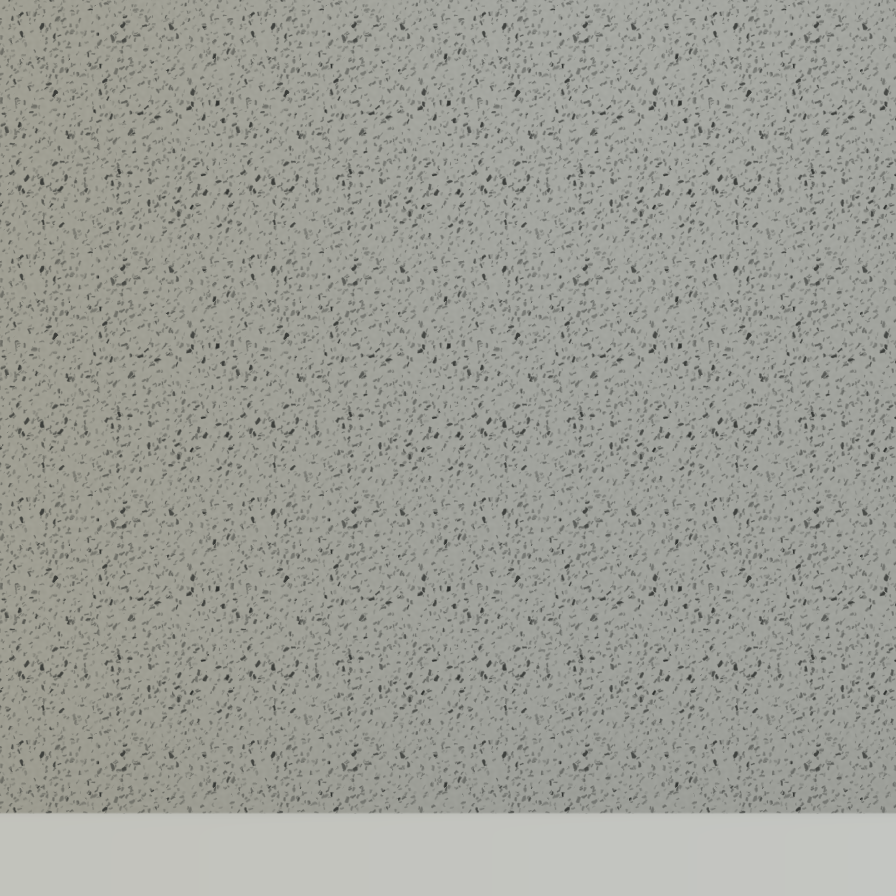
Reproduce this texture procedurally as a WebGL 2 fragment shader.

```glsl
#version 300 es
precision highp float;

uniform vec2 u_resolution;
out vec4 fragColor;

const vec2 TILE = vec2(0.258, 0.271);   // period of the speckle print
const float LEDGE_TOP = 0.0925;
const float GRAIN_ANGLE = 0.95;

vec3 hash3(vec2 cell, float seed) {
    vec3 p = fract(vec3(cell.xyx + seed * 17.31) * vec3(0.1031, 0.1030, 0.0973));
    p += dot(p, p.yxz + 33.33);
    return fract((p.xxy + p.yzz) * p.zyx);
}

float cornerSlope(vec2 corner, vec2 offset, vec2 period, float seed) {
    float angle = 6.2832 * hash3(mod(corner, period), seed).x;
    return dot(vec2(cos(angle), sin(angle)), offset);
}

// Gradient noise that repeats after a whole number of cells
float gradientNoise(vec2 p, vec2 period, float seed) {
    vec2 i = floor(p);
    vec2 f = p - i;
    vec2 w = f * f * f * (f * (f * 6.0 - 15.0) + 10.0);
    vec2 e = vec2(1.0, 0.0);
    float low = mix(cornerSlope(i, f, period, seed),
                    cornerSlope(i + e.xy, f - e.xy, period, seed), w.x);
    float high = mix(cornerSlope(i + e.yx, f - e.yx, period, seed),
                     cornerSlope(i + e.xx, f - e.xx, period, seed), w.x);
    return mix(low, high, w.y);
}

float tiledNoise(vec2 uv, float cells, float seed) {
    return gradientNoise(uv / TILE * cells, vec2(cells), seed);
}

float capsule(vec2 p, float halfLength, float radius) {
    p.x -= clamp(p.x, -halfLength, halfLength);
    return length(p) - radius;
}

vec2 rotate(vec2 p, float angle) {
    float c = cos(angle), s = sin(angle);
    return vec2(c * p.x + s * p.y, c * p.y - s * p.x);
}

// Darkness of one size class of scattered, slanted grains
float grains(vec2 uv, float cells, float density, vec2 size, vec2 strength,
             float softness, float seed) {
    vec2 grid = uv / TILE * cells;
    float darkness = 0.0;
    for (int y = -1; y <= 1; y++) {
        for (int x = -1; x <= 1; x++) {
            vec2 cell = floor(grid) + vec2(x, y);
            vec2 id = mod(cell, cells);
            vec3 place = hash3(id, seed);
            vec3 form = hash3(id, seed + 5.0);
            vec2 offset = (grid - cell - place.xy) * TILE / cells;
            offset = rotate(offset, GRAIN_ANGLE + (form.x - 0.5) * 1.9);
            float scale = mix(0.6, 1.35, form.y);
            float d = capsule(offset, size.x * scale, size.y * scale);
            float cover = 1.0 - smoothstep(-softness, softness, d);
            float ink = mix(strength.x, strength.y, form.z);
            darkness = max(darkness, cover * ink * step(place.z, density));
        }
    }
    return darkness;
}

// Plain grey with a warm left side and a soft light near the top
vec3 panelBase(vec2 uv) {
    vec3 tone = mix(vec3(0.627, 0.624, 0.578), vec3(0.627, 0.635, 0.612),
                    smoothstep(0.0, 0.65, uv.x));
    float glow = exp(-6.0 * dot(uv - vec2(0.7, 0.95), uv - vec2(0.7, 0.95)));
    return tone + 0.025 * glow - 0.012 * (1.0 - smoothstep(0.09, 0.3, uv.y));
}

vec3 speckledPanel(vec2 uv, float softness) {
    vec2 wobble = vec2(tiledNoise(uv, 60.0, 1.0), tiledNoise(uv, 60.0, 2.0));
    vec2 p = uv + 0.0016 * wobble;
    float cluster = tiledNoise(uv, 7.0, 3.0);

    float fine = grains(p, 38.0, 0.82 + 0.4 * cluster, vec2(0.0010, 0.0009),
                        vec2(0.12, 0.52), softness, 11.0);
    float medium = grains(p, 20.0, 0.55 + 0.5 * cluster, vec2(0.0016, 0.0012),
                          vec2(0.3, 0.85), softness, 23.0);
    float bold = grains(p, 12.0, 0.3 + 0.3 * cluster, vec2(0.0014, 0.0016),
                        vec2(0.7, 1.0), softness, 37.0);

    vec3 base = panelBase(uv) + 0.02 * tiledNoise(uv, 46.0, 4.0);
    float darkness = max(bold, max(medium, fine));
    return mix(base, vec3(0.18, 0.19, 0.18), darkness);
}

// Smooth pale ledge, shaded a little under its upper edge
vec3 ledge(vec2 uv) {
    float depth = LEDGE_TOP - uv.y;
    vec3 tone = mix(vec3(0.762, 0.764, 0.738), vec3(0.768, 0.776, 0.760), uv.x);
    return tone - 0.03 * exp(-max(depth, 0.0) * 300.0);
}

void main() {
    vec2 uv = gl_FragCoord.xy / u_resolution.y;
    float pixel = 1.0 / u_resolution.y;
    float softness = max(0.0012, 0.6 * pixel);

    float edge = max(0.0015, pixel);
    float above = smoothstep(-edge, edge, uv.y - LEDGE_TOP);
    vec3 color = mix(ledge(uv), speckledPanel(uv, softness), above);
    fragColor = vec4(color, 1.0);
}
```
